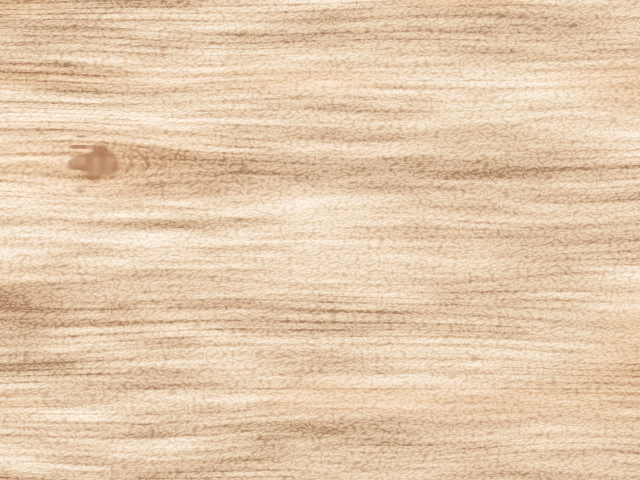
A WebGL 2 fragment shader for this texture:

```glsl
#version 300 es
precision highp float;
// Pale horizontal wood grain with one rusty knot. A tone value is summed from
// stretched fibre noise, sine growth lines, cellular pores and soft patches,
// then mapped through a cream-to-brown ramp.

uniform vec2 u_resolution;
out vec4 fragColor;

// Ramp colours and the tone (in standard deviations) where each one sits
const int STOPS = 7;
const vec3 RAMP[STOPS] = vec3[](
  vec3(0.68, 0.53, 0.40), vec3(0.81, 0.68, 0.55), vec3(0.87, 0.75, 0.63),
  vec3(0.91, 0.81, 0.69), vec3(0.94, 0.86, 0.76), vec3(0.97, 0.91, 0.84),
  vec3(1.00, 0.96, 0.90));
const float TONE[STOPS] = float[](-2.4, -1.34, -0.55, 0.13, 0.84, 1.64, 2.7);
const vec3 RUST = vec3(0.64, 0.42, 0.29);
const vec3 WARM_STAIN = vec3(0.98, 0.91, 0.84);

// Broad light and dark areas: centre, half size, strength
const int PATCHES = 8;
const vec4 PATCH_BOX[PATCHES] = vec4[](
  vec4(0.67, 0.585, 0.13, 0.045), vec4(0.48, 0.865, 0.34, 0.035),
  vec4(0.05, 0.565, 0.30, 0.040), vec4(0.95, 0.655, 0.50, 0.022),
  vec4(0.30, 0.655, 0.25, 0.035), vec4(0.65, 0.040, 0.38, 0.028),
  vec4(0.50, 0.335, 0.90, 0.022), vec4(0.65, 0.955, 0.80, 0.035));
const float PATCH_GAIN[PATCHES] =
  float[](1.5, 0.9, 0.8, -0.9, -0.8, -0.9, -0.7, -0.6);

const vec2 KNOT = vec2(0.20, 0.66);
const vec2 KNOT_SIZE = vec2(0.055, 0.040);
const float KNOT_BULGE = 0.6;
const float SEAM_Y = 0.19;
const float LINE_FREQUENCY = 350.0;
const vec2 PORE_DENSITY = vec2(105.0, 205.0);

vec2 hash2(vec2 p) {
  vec3 q = fract(vec3(p.xyx) * vec3(0.1031, 0.1030, 0.0973));
  q += dot(q, q.yzx + 33.33);
  return fract((q.xx + q.yz) * q.zy);
}

// Smooth value noise, -1 to 1
float noise(vec2 p) {
  vec2 i = floor(p), f = fract(p);
  f = f * f * (3.0 - 2.0 * f);
  float low = mix(hash2(i).x, hash2(i + vec2(1, 0)).x, f.x);
  float high = mix(hash2(i + vec2(0, 1)).x, hash2(i + vec2(1, 1)).x, f.x);
  return 2.0 * mix(low, high, f.y) - 1.0;
}

// Distance to the nearest scattered cell point
float cellular(vec2 p) {
  vec2 i = floor(p), f = fract(p);
  float nearest = 4.0;
  for (int y = -1; y <= 1; y++)
    for (int x = -1; x <= 1; x++) {
      vec2 cell = vec2(x, y);
      vec2 d = cell + hash2(i + cell + 57.0) - f;
      nearest = min(nearest, dot(d, d));
    }
  return sqrt(nearest);
}

float blob(vec2 d) { return exp(-dot(d, d)); }

vec3 woodRamp(float tone) {
  vec3 color = RAMP[0];
  for (int i = 1; i < STOPS; i++)
    color = mix(color, RAMP[i],
                clamp((tone - TONE[i - 1]) / (TONE[i] - TONE[i - 1]), 0.0, 1.0));
  return color;
}

void main() {
  vec2 p = gl_FragCoord.xy / u_resolution.y;
  vec2 k = p - KNOT;

  // Fibres wander gently and spread around the knot
  vec2 g = p;
  g.y += 0.006 * sin(p.x * 4.1 + p.y * 7.0) + 0.003 * sin(p.x * 9.7 - p.y * 17.0);
  g.y += 0.005 * noise(p * vec2(3.5, 9.0));
  g.y -= KNOT_BULGE * k.y * blob(k / vec2(0.17, 0.075));

  // Fibre streaks from broad to fine, stronger towards the left
  float broad = noise(g * vec2(1.3, 10.0) + 3.0);
  float contrast = mix(1.15, 0.8, smoothstep(0.2, 1.1, p.x));
  float streaks = 0.85 * noise(g * vec2(2.8, 36.0) + 11.0)
                + 0.85 * noise(g * vec2(6.0, 95.0) + 29.0)
                + 0.60 * noise(g * vec2(16.0, 175.0) + 47.0);
  float tone = 0.08 + 0.7 * broad + contrast * streaks;

  // Thin dark growth lines that fade in and out
  float wave = sin(g.y * LINE_FREQUENCY + 5.0 * noise(g * vec2(1.5, 14.0))
                   + 1.5 * sin(g.y * 83.0));
  float lineMask = smoothstep(-0.3, 0.6, noise(g * vec2(2.2, 17.0) + 71.0));
  tone -= 1.1 * contrast * lineMask * (smoothstep(0.35, 1.0, wave) - 0.25);

  // Sandy pores and flecks
  float pores = cellular(g * PORE_DENSITY + 0.8 * noise(p * 60.0));
  tone += 2.5 * (0.43 - pores);

  // Light and dark areas with ragged edges
  vec2 ragged = g + vec2(0.035, 0.008) * noise(p * vec2(11.0, 55.0));
  for (int i = 0; i < PATCHES; i++)
    tone += PATCH_GAIN[i] * blob((ragged - PATCH_BOX[i].xy) / PATCH_BOX[i].zw);

  // Board seam
  float seam = 1.0 - smoothstep(0.0008, 0.0032, abs(p.y - SEAM_Y));
  tone -= 1.1 * seam * (0.7 + 0.3 * noise(p * vec2(9.0, 1.0)));
  vec3 color = woodRamp(tone);

  // Warm stains, mostly around the knot
  float stain = 0.7 * blob(k / vec2(0.24, 0.075))
              + 0.5 * smoothstep(0.2, 0.8, noise(g * vec2(3.0, 12.0) + 91.0));
  color *= mix(vec3(1.0), WARM_STAIN, stain);

  // Knot: jagged core, feathered to the left, then pointed arcs to the right
  float feather = noise(p * vec2(18.0, 95.0) + 13.0);
  float rim = length(k / KNOT_SIZE) + 0.2 * noise(p * 65.0)
            + 0.9 * feather * smoothstep(0.02, -0.04, k.x);
  float core = 1.0 - smoothstep(0.65, 1.05, rim);
  float arcPos = k.x + 34.0 * k.y * k.y + 0.006 * noise(p * 40.0);
  float arcs = smoothstep(0.35, 0.95, sin(arcPos * 190.0))
             * blob((k - vec2(0.10, 0.005)) / vec2(0.05, 0.032));
  float rust = core * (0.72 - 0.35 * pores + 0.2 * noise(p * vec2(70.0, 45.0)))
             + 0.45 * arcs;
  color = mix(color, RUST, clamp(rust, 0.0, 0.9));

  fragColor = vec4(color, 1.0);
}
```
